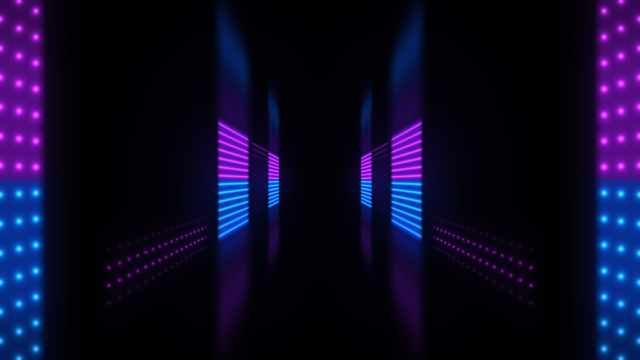
Reproduce this background procedurally as a Shadertoy shader.

```glsl
const vec3 PURPLE = vec3(0.82, 0.15, 0.92);
const vec3 BLUE = vec3(0.08, 0.70, 0.90);

float gauss(float d, float width) {
    d /= width;
    return exp(-d * d);
}

float band(float x, float lo, float hi, float soft) {
    return smoothstep(lo - soft, lo + soft, x) * (1.0 - smoothstep(hi - soft, hi + soft, x));
}

// Nearest lamp on a receding wall: columns are even in 1/x, rows in slope y/x
vec2 nearestLamp(vec2 p, float firstColumn, float columnStep, float pitch, float phase) {
    float column = firstColumn + columnStep * round((1.0 / p.x - firstColumn) / columnStep);
    float row = (floor(p.y / p.x / pitch - phase) + 0.5 + phase) * pitch;
    return vec2(1.0, row) / column;
}

// Lit wall panel with neon bars, plus its tall reflections above and below
vec3 barPanel(vec2 p, float inner, float outer, float pitch, float pixel) {
    float slope = p.y / p.x;
    float size = outer - inner;
    float upper = smoothstep(-0.02, 0.02, slope);
    float strip = band(p.x, inner, outer, 0.002 + 0.04 * size);
    float lit = strip * band(slope, -7.0 * pitch, 7.0 * pitch, 0.035);

    // Bars
    float offset = (fract(slope / pitch) - 0.5) * pitch * p.x;
    float width = length(vec2(0.0115 * p.x, 0.6 * pixel));
    float core = gauss(offset, width);
    float fade = 1.0 - 0.25 * smoothstep(0.2, 0.6, abs(slope));
    vec3 neon = mix(BLUE, PURPLE, upper);
    vec3 color = lit * mix(vec3(0.01, 0.15, 0.42), vec3(0.23, 0.04, 0.38), upper);
    color += lit * fade * neon * (0.64 * core + 0.17 * gauss(offset, 2.5 * width));
    color += lit * fade * 0.07 * gauss(offset, 0.6 * width);

    // Reflections along the strip
    float wide = band(p.x, inner, outer, 0.24 * size);
    color += wide * vec3(0.01, 0.12, 0.34) * gauss(slope - 1.45, 0.34);
    color += wide * vec3(0.10, 0.015, 0.20) * gauss(slope - 0.75, 0.36);
    color += wide * vec3(0.02, 0.06, 0.26) * gauss(slope + 0.66, 0.22);
    color += wide * vec3(0.13, 0.02, 0.22) * gauss(slope + 1.30, 0.42);

    // Haze around the panel
    vec2 away = vec2(p.x - 0.5 * (inner + outer), p.y) / size;
    float haze = exp(-0.65 * away.x * away.x - 0.36 * away.y * away.y);
    return color + haze * mix(vec3(0.012, 0.04, 0.19), vec3(0.06, 0.018, 0.17), upper);
}

void mainImage(out vec4 fragColor, in vec2 fragCoord) {
    float pixel = 1.0 / iResolution.y;
    vec2 p = (fragCoord - 0.5 * iResolution.xy) * pixel;
    p.x = max(abs(p.x), 0.0005);
    float slope = p.y / p.x;
    float upper = smoothstep(-0.012, 0.012, p.y);

    // Dark corridor
    vec3 color = vec3(0.004, 0.004, 0.014);
    color += vec3(0.014, 0.009, 0.055) * gauss(p.x - 0.24, 0.2) * gauss(p.y, 0.30);

    // Middle and far panels
    color += barPanel(p, 0.199, 0.282, 0.086, pixel);
    color += barPanel(p, 0.114, 0.143, 0.080, pixel);

    // Thin rails between those panels
    float rail = gauss((slope - 0.545) * p.x, 0.0025) + 0.6 * gauss((slope - 0.46) * p.x, 0.0025)
        + 0.25 * gauss((slope - 0.37) * p.x, 0.0025);
    color += 0.40 * PURPLE * rail * band(p.x, 0.146, 0.188, 0.004);
    color += vec3(0.015, 0.006, 0.045) * band(p.x, 0.143, 0.190, 0.006) * band(slope, -0.5, 0.56, 0.08);

    // Dim dotted wall
    vec2 lamp = nearestLamp(p, 1.706, 0.09, 0.085, -0.38);
    float d = length(p - lamp);
    float rowLight = gauss(lamp.y / lamp.x + 0.465, 0.105);
    float wall = band(lamp.x, 0.318, 0.590, 0.003) * rowLight;
    float radius = length(vec2(0.0065 * lamp.x, 0.6 * pixel));
    color += wall * PURPLE * (0.60 * gauss(d, radius) + 0.13 * gauss(d, 2.6 * radius));
    color += vec3(0.035, 0.008, 0.065) * band(p.x, 0.32, 0.59, 0.04) * gauss(slope + 0.46, 0.15);

    // Near panels: colored surface and spill past the edge
    vec3 surface = mix(vec3(0.01, 0.13, 0.38), vec3(0.25, 0.03, 0.36), upper);
    float reach = 1.0 - 0.40 * smoothstep(0.25, 0.52, abs(p.y));
    color += surface * reach * smoothstep(0.752, 0.790, p.x);
    float spill = smoothstep(0.62, 0.80, p.x);
    float blend = smoothstep(-0.06, 0.06, p.y);
    color += mix(vec3(0.012, 0.045, 0.17), vec3(0.08, 0.016, 0.14), blend) * reach * spill * spill;

    // Near lamps
    lamp = nearestLamp(p, 1.125, 0.071, 0.0915, 0.0);
    d = length(p - lamp);
    float shown = step(0.77, lamp.x) * mix(1.0, reach, 0.4);
    vec3 neon = mix(BLUE, PURPLE, upper);
    color += shown * neon * (0.66 * gauss(d, 0.0088) + 0.26 * gauss(d, 0.018));
    color += shown * vec3(0.20, 0.19, 0.16) * gauss(d, 0.0055);

    fragColor = vec4(clamp(color, 0.0, 1.0), 1.0);
}
```
